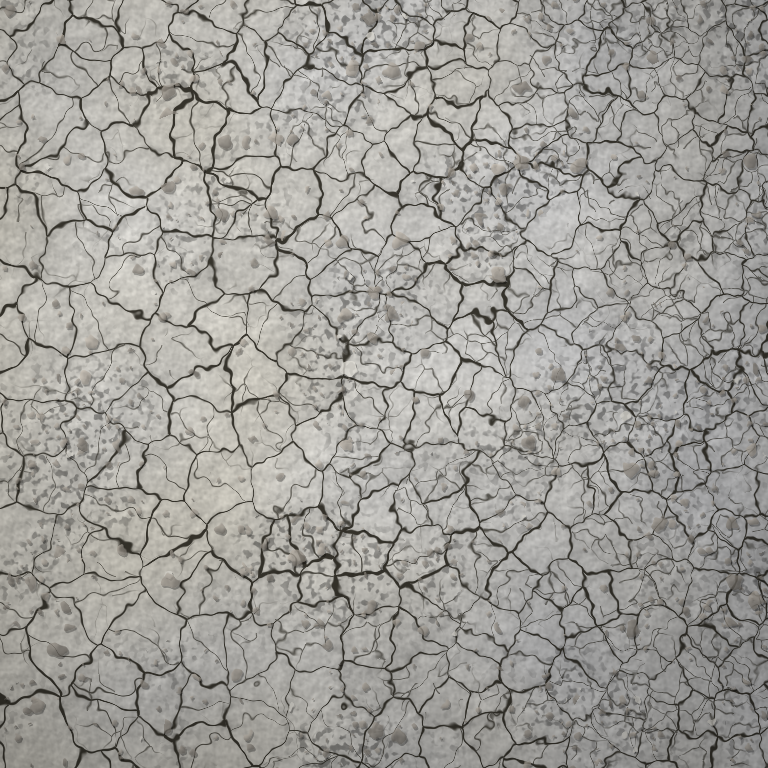
This texture is drawn by a WebGL 2 fragment shader. Its source:

```glsl
#version 300 es
precision highp float;
// Dried, cracked mud seen from above: warped Voronoi plates, each often split
// by a further crack, with a hairline network, gritty relief and loose clods.
// Plates shrink towards the upper right through a conformal stretch.
uniform vec2 u_resolution;
out vec4 fragColor;

const vec3 CRACK_COLOR = vec3(0.17, 0.16, 0.13);
const vec3 CLOD_COLOR = vec3(0.58, 0.555, 0.52);
const vec2 LIGHT_DIR = vec2(-0.6, 0.8);

vec2 hash2(vec2 c) {
  vec3 q = fract(c.xyx * vec3(0.1031, 0.1030, 0.0973));
  q += dot(q, q.yzx + 33.33);
  return fract((q.xx + q.yz) * q.zy);
}

float cornerSlope(vec2 cell, vec2 corner, vec2 f) {
  return dot(hash2(cell + corner) * 2.0 - 1.0, f - corner);
}

// Gradient noise, roughly -0.6 to 0.6
float noise(vec2 p) {
  vec2 i = floor(p), f = fract(p);
  vec2 u = f * f * f * (f * (f * 6.0 - 15.0) + 10.0);
  float low = mix(cornerSlope(i, vec2(0, 0), f), cornerSlope(i, vec2(1, 0), f), u.x);
  float high = mix(cornerSlope(i, vec2(0, 1), f), cornerSlope(i, vec2(1, 1), f), u.x);
  return mix(low, high, u.y);
}

float fbm(vec2 p) {
  float sum = 0.0, amp = 0.5;
  for (int i = 0; i < 4; i++) {
    sum += amp * noise(p);
    p = mat2(1.6, 1.2, -1.2, 1.6) * p + 17.3;
    amp *= 0.55;
  }
  return sum;
}

vec2 wander(vec2 p, float amount) {
  return amount * vec2(noise(p + 7.1), noise(p + 91.7));
}

struct Plate { vec2 id; vec2 toSite; float edge; float edgeHash; };

// Nearest cell, distance to its border and a random value for that border
Plate findPlate(vec2 p, float jitter) {
  vec2 base = floor(p);
  Plate plate = Plate(base, vec2(0), 9.0, 0.0);
  float nearest = 99.0;
  for (int y = -1; y <= 1; y++) for (int x = -1; x <= 1; x++) {
    vec2 id = base + vec2(x, y);
    vec2 r = id + 0.5 + jitter * (hash2(id + 50.0) - 0.5) - p;
    if (dot(r, r) < nearest) {
      nearest = dot(r, r);
      plate.id = id;
      plate.toSite = r;
    }
  }
  for (int y = -2; y <= 2; y++) for (int x = -2; x <= 2; x++) {
    if (x == 0 && y == 0) continue;
    vec2 id = plate.id + vec2(x, y);
    vec2 r = id + 0.5 + jitter * (hash2(id + 50.0) - 0.5) - p;
    float d = dot(0.5 * (r + plate.toSite), normalize(r - plate.toSite));
    if (d < plate.edge) {
      plate.edge = d;
      plate.edgeHash = hash2(id + plate.id + 130.0).x;
    }
  }
  return plate;
}

float stroke(float d, float halfWidth, float soft) {
  return 1.0 - smoothstep(halfWidth - soft, halfWidth + soft, d);
}

// Scattered lumps: x = coverage, y = side lighting, z = random tone
vec3 clods(vec2 p, float density, float soft) {
  vec3 lump = vec3(0);
  vec2 base = floor(p), q = p + wander(p * 2.7, 0.3);
  for (int y = -1; y <= 1; y++) for (int x = -1; x <= 1; x++) {
    vec2 id = base + vec2(x, y), h = hash2(id + 211.0), k = hash2(id + 377.0);
    vec2 r = q - id - 0.2 - 0.6 * h;
    float radius = mix(0.1, 0.32, k.y * k.y);
    float cover = stroke(length(r), radius, soft) * step(k.x, density);
    if (cover > lump.x) lump = vec3(cover, dot(r, LIGHT_DIR) / radius, fract(h.x * 57.0));
  }
  return lump;
}

void main() {
  float unit = min(u_resolution.x, u_resolution.y);
  vec2 uv = gl_FragCoord.xy / unit;
  float soft = max(0.8 / unit, 0.0011);

  // Conformal stretch z + a z^2 and its local scale
  vec2 sheet = 12.0 * (uv + 0.35 * vec2(uv.x * uv.x - uv.y * uv.y, 2.0 * uv.x * uv.y));
  float scale = 12.0 * length(vec2(1, 0) + 0.7 * uv);
  vec2 bent = sheet + wander(sheet * 1.3, 0.4) + wander(sheet * 4.5, 0.13);

  // Main borders, splits across plates, and hairlines
  float rightness = smoothstep(0.3, 0.9, uv.x + 0.3 * noise(uv * 4.0));
  float vigor = clamp(0.62 - 0.22 * rightness + 0.9 * noise(uv * 6.0 + 3.0), 0.15, 1.0);
  Plate plate = findPlate(bent, 0.9);
  float width = mix(0.0004, 0.0027, vigor * mix(0.3, 1.0, plate.edgeHash));
  width *= 1.0 + 0.8 * noise(sheet * 5.0);
  float crack = stroke(plate.edge / scale, width, soft);
  vec2 h = hash2(plate.id + 19.0);
  vec2 across = vec2(cos(h.x * 6.283), sin(h.x * 6.283));
  float splitDist = abs(dot(plate.toSite, across) + 0.25 * noise(sheet * 2.5)) / scale;
  float split = stroke(splitDist, 0.0012 * vigor, soft) * step(h.y, 0.68);
  Plate shard = findPlate(bent * 2.1 + 40.0, 0.95);
  float broken = smoothstep(-0.12, 0.2, noise(sheet * 0.9 + 60.0) + 0.25 * rightness - 0.1);
  float hair = stroke(shard.edge / (2.1 * scale), 0.0007, soft) * broken * step(0.3, shard.edgeHash);
  float dark = max(crack, max(split * 0.85, hair * 0.75));
  float rim = exp(-plate.edge / scale * 260.0) * (0.4 + 0.6 * vigor);

  // Mud surface: broad light falloff, blotches, relief and grain
  float falloff = smoothstep(0.2, 0.92, distance(uv, vec2(0.4, 0.64)));
  float relief = fbm(uv * 34.0) - fbm(uv * 34.0 + LIGHT_DIR * 0.16);
  float tone = 0.755 + 0.12 * fbm(uv * 9.0) + 0.3 * relief + 0.07 * noise(uv * 170.0);
  tone += 0.03 * (hash2(plate.id + 5.0).x - 0.5) - 0.09 * rim;
  float coolness = clamp(0.1 + 0.75 * uv.x + 0.7 * noise(uv * 5.0 + 31.0), 0.0, 1.0);
  vec3 color = tone * mix(vec3(1.015, 0.998, 0.945), vec3(0.985, 0.988, 0.995), coolness);

  // Crumbly patches
  float patchy = smoothstep(-0.1, 0.35, noise(uv * 5.5 + 12.0) + 0.4 * noise(uv * 15.0));
  float crumb = smoothstep(0.02, 0.32, noise(uv * 95.0) + 0.5 * noise(uv * 190.0));
  color *= 1.0 - 0.32 * crumb * (0.12 + 0.88 * patchy);
  color = mix(color, CRACK_COLOR, dark * 0.93);

  // Two sizes of loose clods, a few of them pale stones
  for (int i = 0; i < 2; i++) {
    float freq = i == 0 ? 62.0 : 30.0;
    vec3 lump = clods(uv * freq + 9.0, 0.08 + 0.4 * patchy, soft * freq);
    float shadow = clods((uv + LIGHT_DIR * 0.003) * freq + 9.0, 0.08 + 0.4 * patchy, soft * freq).x;
    vec3 face = CLOD_COLOR * (0.85 + 0.3 * lump.z + 0.24 * lump.y + 0.4 * relief);
    face = mix(face, vec3(0.86, 0.85, 0.82), step(0.97, lump.z));
    color *= 1.0 - 0.3 * shadow * (1.0 - lump.x);
    color = mix(color, face, lump.x * 0.75);
  }
  fragColor = vec4(clamp(color * (1.02 - 0.3 * falloff), 0.0, 1.0), 1.0);
}
```
